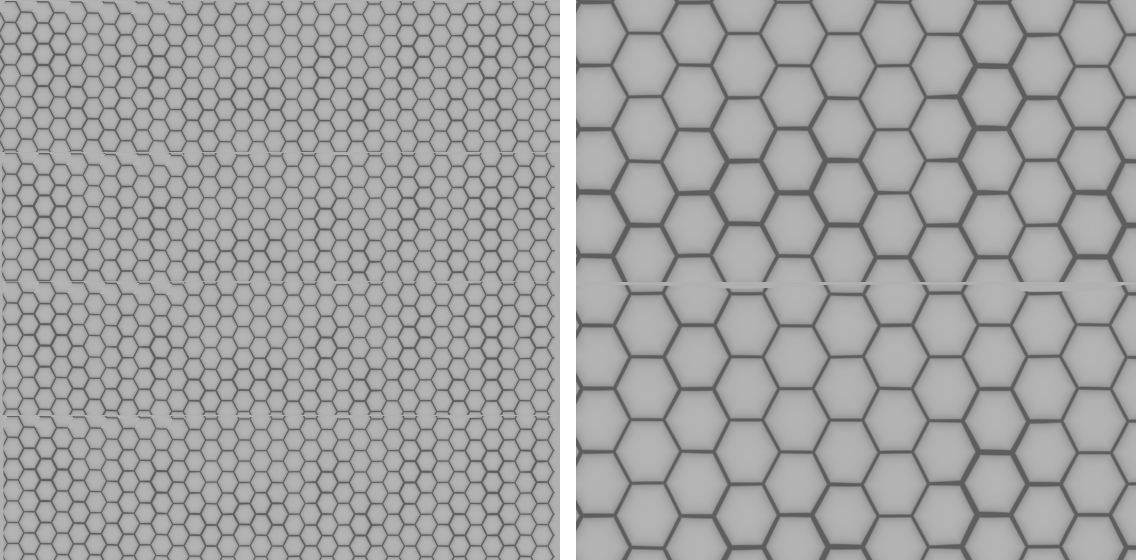
Left: the whole. Right: its middle third, enlarged.
Write a WebGL 1 fragment shader that draws this pattern.

```glsl
precision highp float;

// Grey honeycomb of flat-topped cells in four stacked bands with visible seams.
// Each band restarts the same lattice; exact edge distances draw dark lines with
// a soft halo, and gradient noise varies line weight, wobble and seam wear.

uniform vec2 u_resolution;

const float COLUMN_STEP = 0.02954;  // distance between neighbouring columns
const float HALF_HEIGHT = 0.0189;   // half the height of one cell
const float LINE_GREY = 0.365;
const float CELL_GREY = 0.705;
const float SEAM_GREY = 0.69;

vec2 gradientAt(vec2 cell) {
  float angle = 6.2832 * fract(sin(dot(cell, vec2(127.1, 311.7))) * 43758.5);
  return vec2(cos(angle), sin(angle));
}

float gradientNoise(vec2 p) {
  vec2 i = floor(p);
  vec2 f = p - i;
  vec2 u = f * f * f * (f * (f * 6.0 - 15.0) + 10.0);
  float a = dot(gradientAt(i), f);
  float b = dot(gradientAt(i + vec2(1.0, 0.0)), f - vec2(1.0, 0.0));
  float c = dot(gradientAt(i + vec2(0.0, 1.0)), f - vec2(0.0, 1.0));
  float d = dot(gradientAt(i + vec2(1.0, 1.0)), f - vec2(1.0, 1.0));
  return mix(mix(a, b, u.x), mix(c, d, u.x), u.y);
}

// Distances from inside a cell to its flat edges (x) and slanted edges (y).
vec2 edgeDistances(vec2 q, float columnStep, float halfHeight) {
  float radius = columnStep * 2.0 / 3.0;
  vec2 normal = normalize(vec2(halfHeight, radius * 0.5));
  q = abs(q);
  return vec2(halfHeight - q.y, dot(vec2(radius - q.x, -q.y), normal));
}

// Position relative to the centre of the enclosing cell.
vec2 cellLocal(vec2 p, float columnStep, float halfHeight) {
  vec2 halfPeriod = vec2(columnStep, halfHeight);
  vec2 a = mod(p + halfPeriod, 2.0 * halfPeriod) - halfPeriod;
  vec2 b = mod(p, 2.0 * halfPeriod) - halfPeriod;
  vec2 da = edgeDistances(a, columnStep, halfHeight);
  vec2 db = edgeDistances(b, columnStep, halfHeight);
  return min(da.x, da.y) > min(db.x, db.y) ? a : b;
}

// Band index (x) and depth below the top of that band (y).
vec2 bandAt(float depth) {
  vec3 starts = vec3(0.271, 0.501, 0.741);
  vec3 passed = step(starts, vec3(depth));
  float start = max(max(passed.x * starts.x, passed.y * starts.y),
                    passed.z * starts.z);
  return vec2(dot(passed, vec3(1.0)), depth - start);
}

// Distance to the nearest line; near a band top on the left, rising edges are lost.
float combDistance(vec2 p) {
  float sag = 0.0025 + 0.0045 * smoothstep(0.0, 0.4, p.x);
  vec2 origin = vec2(0.0182, sag + HALF_HEIGHT);
  vec2 q = cellLocal(p - origin, COLUMN_STEP, HALF_HEIGHT);
  vec2 d = edgeDistances(q, COLUMN_STEP, HALF_HEIGHT);
  bool rising = q.x * q.y > 0.0;
  bool worn = p.x < 0.325 && p.y < sag + HALF_HEIGHT;
  return rising && worn ? d.x : min(d.x, d.y);
}

// Grey level of a line with a soft halo at distance d.
float lineShade(float d, float halfWidth, float weight, float pixel) {
  float blur = max(0.75 * pixel, 0.0006);
  float core = 1.0 - smoothstep(halfWidth - blur, halfWidth + blur, d);
  float halo = (0.17 + 0.07 * weight) * exp(-max(d, 0.0) / 0.003);
  return mix(CELL_GREY - halo, LINE_GREY, core);
}

void main() {
  vec2 uv = gl_FragCoord.xy / u_resolution;
  float pixel = 1.0 / min(u_resolution.x, u_resolution.y);
  vec2 band = bandAt(1.0 - uv.y);
  vec2 p = vec2(uv.x - 0.0016 * band.x, band.y);

  // Small wobble, and heavier lines in patches at mid band
  vec2 wobble = vec2(gradientNoise(p * 17.0), gradientNoise(p * 17.0 + 31.0));
  float middle = smoothstep(0.02, 0.11, p.y) * (1.0 - smoothstep(0.18, 0.26, p.y));
  float patches = gradientNoise(p * vec2(20.0, 7.0) + 5.0);
  float weight = (0.35 + 0.65 * middle) * smoothstep(-0.25, 0.45, patches);

  float d = combDistance(p + 0.0014 * wobble);
  float shade = lineShade(d, 0.0009 + 0.001 * weight, weight, pixel);
  shade += 0.008 * gradientNoise(p * 9.0 + 70.0);

  // Pale strip hiding line ends under each seam
  float ragged = smoothstep(-0.1, 0.2, gradientNoise(vec2(p.x * 11.0, 3.5)));
  float cover = 0.0018 + 0.004 * smoothstep(0.3, 0.34, p.x) * ragged;
  float seam = 1.0 - smoothstep(cover - pixel * 0.5, cover + pixel * 0.5, p.y);
  shade = mix(shade, SEAM_GREY, seam);

  // Blank margins beside the lower bands
  float lower = step(0.5, band.x);
  float margin = max(1.0 - smoothstep(0.0, pixel, p.x - 0.0005),
                     smoothstep(0.9895, 0.9895 + pixel, uv.x));
  shade = mix(shade, SEAM_GREY, margin * lower);

  gl_FragColor = vec4(vec3(shade), 1.0);
}
```
